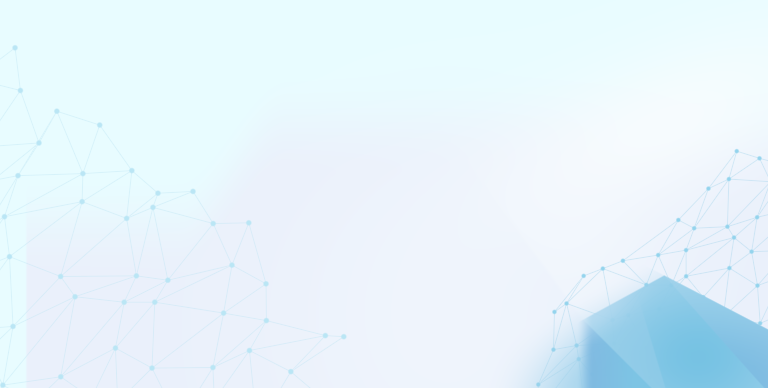
Reproduce this background procedurally as a Shadertoy shader.

```glsl
const vec3 CYAN = vec3(0.910, 0.988, 1.0);
const vec3 LAVENDER = vec3(0.918, 0.942, 0.984);
const vec3 WHITE = vec3(0.972, 0.988, 0.996);
const vec3 MIST_BLUE = vec3(0.75, 0.87, 0.95);
const vec3 PALE_BLUE = vec3(0.62, 0.82, 0.92);
const vec3 SKY_BLUE = vec3(0.46, 0.76, 0.89);
const vec3 DEEP_BLUE = vec3(0.46, 0.70, 0.87);

vec2 hash2(vec2 cell) {
    vec2 k = vec2(dot(cell, vec2(127.1, 311.7)), dot(cell, vec2(269.5, 183.3)));
    return fract(sin(k) * 43758.55);
}

// Signed distance to a line, positive on the left of a -> b
float side(vec2 p, vec2 a, vec2 b) {
    vec2 d = normalize(b - a);
    return dot(p - a, vec2(-d.y, d.x));
}

float segment(vec2 p, vec2 a, vec2 b) {
    vec2 ap = p - a, ab = b - a;
    return length(ap - ab * clamp(dot(ap, ab) / dot(ab, ab), 0.0, 1.0));
}

float cover(float d, float aa) {
    return smoothstep(-aa, aa, d);
}

float blob(vec2 p, vec2 center, vec2 scale) {
    vec2 q = (p - center) * scale;
    return exp(-dot(q, q));
}

// Areas that hold the two meshes
float leftArea(vec2 p) {
    float top = max(1.06 - 1.45 * p.x, 0.77 - 0.52 * p.x);
    top = min(0.9, top - 0.8 * max(p.x - 0.7, 0.0));
    return step(p.y, top) * step(p.x, 0.89);
}

float rightArea(vec2 p) {
    return step(p.y, min(0.69, 0.185 + 0.9 * (p.x - 1.37))) * step(1.35, p.x);
}

float inArea(vec2 p, bool onRight) {
    return onRight ? rightArea(p) : leftArea(p);
}

vec2 meshNode(vec2 cell, float size) {
    return (cell + 0.06 + 0.88 * hash2(cell)) * size;
}

// Jittered triangle mesh: x = links, y = nodes
vec2 mesh(vec2 p, float size, float radius, float aa, bool onRight) {
    vec2 home = floor(p / size);
    vec2 ink = vec2(0.0);
    for (int j = -2; j <= 1; j++)
    for (int i = -2; i <= 1; i++) {
        vec2 cell = home + vec2(i, j);
        vec2 a = meshNode(cell, size);
        float inside = inArea(a, onRight);
        ink.y = max(ink.y, inside * cover(radius - length(p - a), aa));
        for (int k = 1; k <= 3; k++) {
            vec2 b = meshNode(cell + vec2(k & 1, k >> 1), size);
            float link = cover(0.0005 - segment(p, a, b), aa);
            ink.x = max(ink.x, inside * inArea(b, onRight) * link);
        }
    }
    return ink;
}

vec3 backdrop(vec2 p) {
    // Lavender haze, higher in the middle, with a cyan strip at the left
    float top = mix(0.43, 0.69, smoothstep(0.46, 0.74, p.x));
    float haze = 1.0 - smoothstep(top - 0.14, top + 0.12, p.y);
    haze *= smoothstep(0.064, 0.072, p.x);
    vec3 col = mix(CYAN, LAVENDER, haze);
    // White light sweeping up to the right
    vec2 q = p - vec2(1.70, 0.67);
    q = vec2(0.91 * q.x + 0.41 * q.y, 0.91 * q.y - 0.41 * q.x);
    col = mix(col, WHITE, 0.9 * blob(q, vec2(0.0), vec2(2.0, 5.5)));
    // Soft beam above the crystal and a pale pool at the bottom centre
    float beam = cover(side(p, vec2(1.28, 0.48), vec2(1.503, 0.176)), 0.006);
    col = mix(col, WHITE, 0.45 * beam * blob(p, vec2(1.46, 0.38), vec2(4.2)));
    return mix(col, vec3(0.945, 0.965, 0.99), 0.7 * blob(p, vec2(1.15, 0.15), vec2(2.4, 2.2)));
}

vec3 crystal(vec3 col, vec2 p, float aa) {
    vec2 apex = vec2(1.712, 0.290), shoulder = vec2(1.503, 0.176);
    float leftEdge = side(p, apex, shoulder);
    float rightEdge = side(p, vec2(1.990, 0.145), apex);

    // Glow spilling to the left of the body
    float glow = smoothstep(1.24, 1.55, p.x) * smoothstep(-0.06, 0.14, leftEdge);
    col = mix(col, PALE_BLUE, 0.9 * glow * cover(rightEdge, aa));

    // Facets, from light at the top to saturated at the core
    float core = blob(p, vec2(1.80, 0.08), vec2(4.5, 5.5));
    vec3 body = mix(PALE_BLUE, SKY_BLUE, core);
    float middle = cover(side(p, vec2(1.715, 0.0), apex - vec2(0.06, 0.08)), aa);
    body = mix(body, vec3(0.58, 0.80, 0.91), 0.6 * middle);
    float rightFacet = cover(side(p, apex, vec2(1.97, 0.0)), aa);
    body = mix(body, mix(DEEP_BLUE, PALE_BLUE, smoothstep(0.0, 0.28, p.y)), 0.65 * rightFacet);
    float lowFacet = cover(-side(p, shoulder, vec2(1.679, 0.0)), aa);
    body = mix(body, mix(DEEP_BLUE, SKY_BLUE, smoothstep(1.5, 1.66, p.x)), 0.85 * lowFacet);
    // Paler rim towards the shoulder
    float rim = smoothstep(0.08, 0.0, leftEdge) * smoothstep(1.72, 1.52, p.x);
    body = mix(body, MIST_BLUE, 0.6 * rim);

    float mask = cover(min(leftEdge, rightEdge), aa) * smoothstep(1.485, 1.53, p.x);
    return mix(col, body, mix(0.86, 0.97, core) * mask);
}

void mainImage(out vec4 fragColor, in vec2 fragCoord) {
    vec2 p = fragCoord / iResolution.y;
    float aa = 1.0 / iResolution.y;
    vec3 col = backdrop(p);

    vec2 leftInk = mesh(p, 0.122, 0.0066, aa, false);
    col = mix(col, vec3(0.73, 0.89, 0.95), 0.6 * leftInk.x);
    col = mix(col, vec3(0.73, 0.90, 0.96), leftInk.y);

    vec2 rightInk = mesh(p, 0.080, 0.0052, aa, true);
    col = mix(col, vec3(0.64, 0.83, 0.92), 0.65 * rightInk.x);
    col = mix(col, vec3(0.58, 0.83, 0.93), rightInk.y);

    fragColor = vec4(crystal(col, p, aa), 1.0);
}
```
